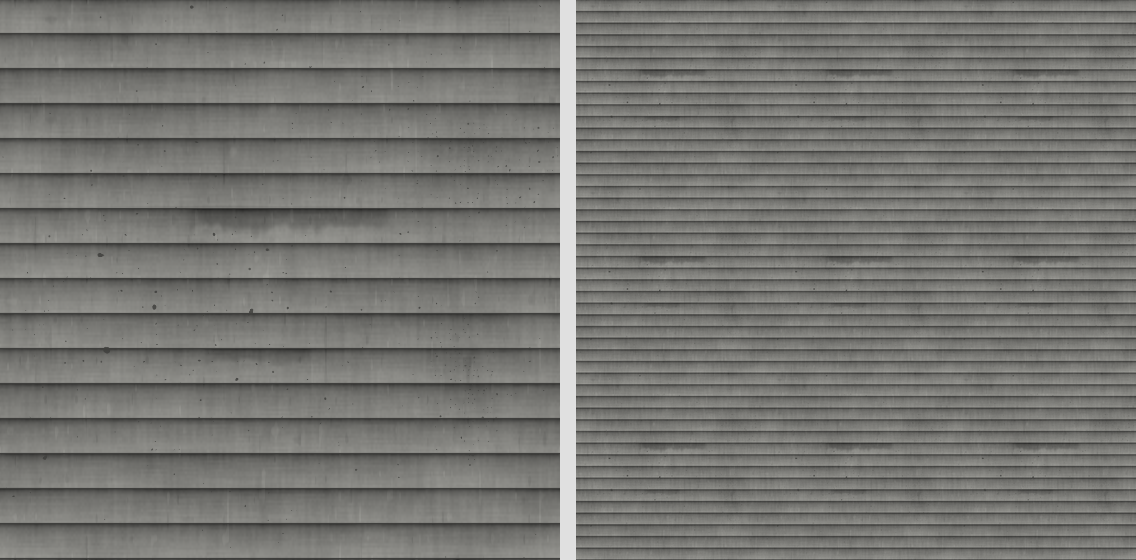
Left: one tile. Right: repeated 3 by 3.
Write a Shadertoy shader that draws this texture.

```glsl
// Weathered grey lap siding: sixteen horizontal boards, each shaded from a dark
// overlap shadow down to a paler lower lip, then worn with wrapped noise grain,
// drip stains, scattered chips and clusters of fine specks. Tiles on both axes.

#define BOARDS 16.0
#define LINE_SHIFT 0.035      // raises the dark lip, in boards
#define SHADOW_DEPTH 0.24
#define SHADOW_REACH 0.105    // fall-off of the overlap shadow, in boards
#define GRAIN 0.045
#define CLOUDS 0.045
#define STAIN 0.085
#define CHIP_CELLS 30.0
#define SPECK_CELLS 120.0
#define PAINT_TINT vec3(1.0, 0.998, 0.966)
#define CHIP_COLOR vec3(0.25, 0.25, 0.24)

float hash(vec2 p) {
    return fract(sin(dot(p, vec2(127.1, 311.7))) * 43758.5453);
}

// Value noise repeating after a whole number of cells on each axis
float noise(vec2 uv, vec2 cells) {
    vec2 p = uv * cells, i = floor(p), f = fract(p);
    f = f * f * (3.0 - 2.0 * f);
    vec2 a = mod(i, cells), b = mod(i + 1.0, cells);
    vec2 seed = cells.yx * 0.37;
    return mix(mix(hash(a + seed), hash(vec2(b.x, a.y) + seed), f.x),
               mix(hash(vec2(a.x, b.y) + seed), hash(b + seed), f.x), f.y);
}

// Soft elliptical patch measured across the wrapped edges
float patchMask(vec2 uv, vec2 center, vec2 spread) {
    vec2 d = uv - center;
    d = (d - round(d)) / spread;
    return exp(-dot(d, d));
}

// One ragged fleck per cell; radii are in canvas units
float flecks(vec2 uv, float cells, float minRadius, float maxRadius, float density) {
    vec2 id = mod(floor(uv * cells), cells);
    float pick = hash(id + 3.7), size = hash(id + 9.1);
    vec2 center = 0.25 + 0.5 * vec2(hash(id + 17.3), hash(id + 31.9));
    vec2 d = (fract(uv * cells) - center) / cells;
    float angle = 6.2832 * hash(id + 47.5);
    float c = cos(angle), s = sin(angle);
    d = mat2(c, -s, s, c) * d;
    d.y *= 1.0 + 0.9 * hash(id + 53.1);
    float radius = mix(minRadius, maxRadius, pow(size, 5.0));
    radius *= 0.65 + 0.7 * noise(uv, vec2(230.0));
    float soft = 0.7 / iResolution.y;
    return smoothstep(soft, -soft, length(d) - radius) * step(pick, density);
}

// Dirt hanging below a board edge, with an uneven dripping lower rim
float dripStain(vec2 uv, float edge, float center, float halfWidth, float drop) {
    float below = (edge - uv.y) * BOARDS + LINE_SHIFT;
    float dx = uv.x - center;
    dx = abs(dx - round(dx)) + 0.05 * (noise(uv, vec2(34.0, 20.0)) - 0.5);
    float sides = smoothstep(halfWidth, halfWidth * 0.65, dx);
    float run = 0.6 * noise(uv, vec2(28.0, 4.0)) + 0.4 * noise(uv, vec2(90.0, 6.0));
    float reach = drop * (0.25 + 1.1 * run);
    return sides * step(0.0, below) * smoothstep(reach, reach * 0.55, below);
}

// Cross-woven brush grain: tall streaks, long thin lines and fine grit
float brushGrain(vec2 uv) {
    float g = 0.6 * (noise(uv, vec2(170.0, 22.0)) - 0.5);
    g += 0.5 * (noise(uv, vec2(64.0, 30.0)) - 0.5);
    g += 0.5 * (noise(uv, vec2(18.0, 250.0)) - 0.5);
    g += 0.45 * (noise(uv, vec2(256.0, 180.0)) - 0.5);
    return g;
}

void mainImage(out vec4 fragColor, in vec2 fragCoord) {
    vec2 uv = fragCoord / iResolution.xy;
    float row = uv.y * BOARDS - LINE_SHIFT;
    float down = 1.0 - fract(row);              // 0 at a board's top, 1 at its lip
    float board = mod(floor(row), BOARDS);
    float pixel = BOARDS / iResolution.y;

    // Paint on the board face
    float tone = 0.452 + 0.098 * smoothstep(0.1, 1.05, down);
    tone += 0.016 * (hash(vec2(board, 5.0)) - 0.5);
    tone += CLOUDS * (noise(uv, vec2(6.0, 7.0)) - 0.5);
    tone += 0.6 * CLOUDS * (noise(uv, vec2(19.0, 23.0)) - 0.5);
    tone += GRAIN * brushGrain(uv);

    // Sparse pale scratches and dark runs
    tone += 0.035 * smoothstep(0.86, 0.97, noise(uv, vec2(140.0, 26.0)));
    tone -= 0.035 * smoothstep(0.87, 0.98, noise(uv, vec2(110.0, 28.0)));

    // Stains under two edges, plus a faint grime line over the larger one
    float dirt = dripStain(uv, 10.0 / BOARDS, 0.52, 0.22, 0.95);
    dirt += 0.7 * dripStain(uv, 6.0 / BOARDS, 0.46, 0.13, 0.6);
    dirt += 0.5 * patchMask(uv, vec2(0.42, 0.631), vec2(0.25, 0.0018));
    float clusters = patchMask(uv, vec2(0.82, 0.72), vec2(0.11, 0.08))
                   + 1.3 * patchMask(uv, vec2(0.81, 0.36), vec2(0.05, 0.06))
                   + 1.2 * patchMask(uv, vec2(0.85, 0.28), vec2(0.04, 0.06));
    tone -= STAIN * dirt + 0.025 * clusters;

    // Overlap shadow and the thin dark lip
    tone -= SHADOW_DEPTH * exp(-down / SHADOW_REACH);
    float lip = smoothstep(1.0 - max(0.045, pixel), 1.0, down);
    tone = mix(tone, 0.22, lip);
    vec3 color = tone * PAINT_TINT;

    // Chips in the middle, specks crowding the clusters
    float worn = patchMask(uv, vec2(0.38, 0.46), vec2(0.30, 0.27));
    float chips = flecks(uv, CHIP_CELLS, 0.0012, 0.0065, 0.38 * worn);
    float specks = flecks(uv, SPECK_CELLS, 0.0008, 0.0022, 0.32 * clusters + 0.035 * worn);
    color = mix(color, CHIP_COLOR, max(0.85 * chips, 0.7 * specks));

    fragColor = vec4(color, 1.0);
}
```
